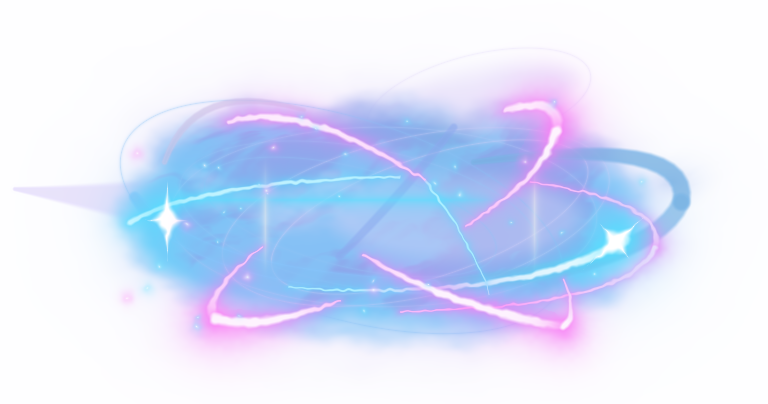
Reproduce this background procedurally as a Shadertoy shader.

```glsl
// A luminous oval of blue mist on white, wrapped in ribbons and light trails.
// Mist is noise in ellipses; trails are quadratic curves of varying width.
#define VIEW_HEIGHT 4.05
#define SEGMENTS 14
#define SPARKS 36
#define MEMBRANES 6
#define PERIWINKLE vec3(.54, .65, .92)
#define SKY vec3(.51, .75, .96)
#define LAVENDER vec3(.86, .82, .97)
#define PINK vec3(.98, .5, .96)
#define CYAN vec3(.32, .88, 1)
float pixel; // one pixel in scene units
vec2 p;      // scene position
vec3 col;    // colour painted so far

void paint(vec3 tint, float alpha) { col = mix(col, tint, alpha); }
mat2 turn(float a) { return mat2(cos(a), -sin(a), sin(a), cos(a)); }
float hash(vec2 s) {
  vec3 q = fract(s.xyx * .1031);
  q += dot(q, q.yzx + 33.33);
  return fract((q.x + q.y) * q.z);
}
float noise(vec2 s) {
  vec2 i = floor(s), f = smoothstep(0., 1., s - i), e = vec2(1, 0);
  return mix(mix(hash(i), hash(i + e), f.x), mix(hash(i + e.yx), hash(i + 1.), f.x), f.y);
}
float fbm(vec2 s) {
  float sum = 0.;
  for (float g = .53; g > .05; g *= .5, s = turn(.6) * s * 2. + 7.3) sum += g * noise(s);
  return sum;
}
// Approximate signed distance to an ellipse
float ellipse(vec2 s, vec2 r) {
  float k = length(s / r);
  return k * (k - 1.) / max(length(s / r / r), .01);
}
// Distance to a quadratic curve, and its width at the nearest point
vec2 curve(vec4 ab, vec2 c, vec3 w) {
  vec2 best = vec2(1e3, 0), from = ab.xy;
  for (int i = 1; i <= SEGMENTS; i++) {
    float t = float(i) / float(SEGMENTS);
    vec2 to = mix(mix(ab.xy, ab.zw, t), mix(ab.zw, c, t), t), e = to - from;
    float h = clamp(dot(p - from, e) / dot(e, e), 0., 1.), d = length(p - from - e * h);
    if (d < best.x) best = vec2(d, t + (h - 1.) / float(SEGMENTS));
    from = to;
  }
  return vec2(best.x, mix(mix(w.x, w.y, best.y), mix(w.y, w.z, best.y), best.y));
}
// Glowing trail with a white-hot core
void trail(vec4 ab, vec2 c, vec3 w, vec3 tint) {
  vec2 q = curve(ab, c, w * .01);
  paint(tint, min(.92, .42 + 10. * q.y) * exp(-q.x / (q.y * 2.2 + .025)));
  float core = 1. - smoothstep(q.y * .3, q.y + pixel, q.x);
  paint(mix(tint, vec3(1), min(.95, .45 + 12. * q.y)), core * .95);
}
// Translucent ribbon with a brighter edge
void ribbon(vec4 ab, vec2 c, vec3 w, vec3 tint, float alpha) {
  vec2 q = curve(ab, c, w * .01);
  paint(tint, alpha * (1. - smoothstep(q.y * .65, q.y + 2. * pixel, q.x)));
  paint(tint * 1.08, alpha * .3 * exp(-abs(q.x - q.y * .8) / pixel));
}
// Four-pointed concave glint
void glint(vec2 s, vec2 size) {
  paint(CYAN, .8 * exp(-length(s) * 4.5));
  paint(vec3(1), 1. - smoothstep(.75, 1.15, dot(sqrt(abs(s) / size), vec2(1))));
}
void mainImage(out vec4 fragColor, in vec2 fragCoord) {
  pixel = VIEW_HEIGHT / iResolution.y;
  p = (fragCoord - .5 * iResolution.xy) * pixel;
  float haze = fbm(p * vec2(1.3, 2) + 4.);
  float wisps = fbm(turn(.5) * p * vec2(1, 3.2) + haze * 1.5 + 11.);
  col = vec3(.995, .995, 1);
  // Pale outer veils
  float veil = ellipse(turn(.24) * (p - vec2(.95, 1.02)), vec2(1.15, .46));
  paint(LAVENDER, .42 * (1. - smoothstep(-.35, .02, veil)) + .3 * exp(-abs(veil) / pixel));
  ribbon(vec4(-3.7, .13, -3.1, .06), vec2(-2.4, 0), vec3(1, 10, 24), LAVENDER, .6);
  paint(PERIWINKLE, .6 * wisps * exp(-8. * length((p - vec2(2.9, .2)) * vec2(.6, 1))));
  // Mist body
  float body = ellipse(p - vec2(.03, -.2), vec2(2.58, 1.18));
  float lobe = ellipse(p - vec2(-1.05, .3), vec2(1.25, .7));
  float shape = min(body, lobe) + (haze - .5) * .4;
  paint(LAVENDER, .6 * exp(-max(shape, 0.) * 5.));
  float rim = smoothstep(-.55, 0., body) * (1. - smoothstep(-.5, .6, p.y));
  vec3 mist = mix(PERIWINKLE, SKY, smoothstep(.38, .62, wisps + .3 * rim));
  float hollow = ellipse(p - vec2(.75, -.17), vec2(1.35, .55));
  mist = mix(mix(mist, CYAN, .4 * rim), LAVENDER, .42 * (1. - smoothstep(-.3, .06, hollow)));
  mist = mix(mist, LAVENDER, .6 * (1. - smoothstep(-.4, .1, lobe)) * smoothstep(.4, .7, haze));
  mist = mix(mist, SKY * .93, .7 * exp(-3. * length(p - vec2(.6, .7))));
  paint(mist, .97 * (1. - smoothstep(-.3, .22, shape)));
  // Thin membranes
  for (int i = 0; i < MEMBRANES; i++) {
    float k = float(i), h = hash(vec2(k, 3.7));
    vec2 s = turn(h * .7 - .35) * (p - vec2(h - .5, -.15));
    paint(mix(SKY, LAVENDER, h), .4 * exp(-abs(ellipse(s, vec2(1.5, .5) + k * vec2(.16, .1))) / pixel));
  }
  // Rings and crossing bands
  ribbon(vec4(-2.2, .4, -1.9, 1.25), vec2(-.8, .92), vec3(2, 4, 1), LAVENDER * .92, .6);
  ribbon(vec4(.9, .4, 3.1, .68), vec2(2.98, 0), vec3(2, 10, 9), SKY * .92, .8);
  ribbon(vec4(2.98, 0, 2.7, -.65), vec2(.5, -.85), vec3(9, 10, 8), SKY * .92, .7);
  ribbon(vec4(.5, -.85, -1.9, -.8), vec2(-2.5, .05), vec3(8, 12, 5), SKY, .65);
  ribbon(vec4(-.45, -.55, .2, .1), vec2(.7, .75), vec3(3, 5, 3), PERIWINKLE, .5);
  // Level beam and upright shafts
  paint(CYAN, .65 * smoothstep(2.1, 1., abs(p.x + .5)) * exp(-abs(p.y - .02) * 14.));
  float shaft = abs(abs(p.x - .16) - 1.35);
  paint(vec3(.93), .6 * exp(-shaft * 28.) * (1. - smoothstep(.1, .65, abs(p.y + .15))));
  // Trails with ragged edges
  p += .025 * (vec2(noise(p * 17.), noise(p * 17. + 40.)) - .5);
  trail(vec4(-2.55, -.2, -1.8, .22), vec2(.16, .25), vec3(3, 2, 1), CYAN);
  trail(vec4(-.95, -.86, 1.4, -1), vec2(2.42, -.38), vec3(.4, 2, 6), CYAN);
  trail(vec4(.41, .22, .85, -.35), vec2(1.06, -.92), vec3(1, .4, .2), CYAN);
  trail(vec4(1.46, .2, 2.85, 0), vec2(2.72, -.45), vec3(.3, 1, 2.5), PINK);
  trail(vec4(2.72, -.45, 2.5, -1.05), vec2(.16, -1.1), vec3(2.5, 1, .3), PINK);
  trail(vec4(-1.56, .8, -.85, 1.04), vec2(.41, .22), vec3(2.5, 5.5, .8), PINK);
  trail(vec4(1.22, .92, 1.78, 1.08), vec2(1.73, .72), vec3(3, 7, 6), PINK);
  trail(vec4(1.73, .72, 1.6, .25), vec2(.81, -.25), vec3(6, 2, .4), PINK);
  trail(vec4(-1.22, -.45, -1.84, -.95), vec2(-1.7, -1.17), vec3(.4, 2, 6), PINK);
  trail(vec4(-1.7, -1.17, -1.25, -1.3), vec2(-.44, -.99), vec3(6, 7, .4), PINK);
  trail(vec4(-.2, -.53, .55, -1.02), vec2(1.8, -1.25), vec3(1, 6, 5), PINK);
  trail(vec4(1.8, -1.25, 1.95, -1.15), vec2(1.8, -.78), vec3(5, 2, .4), PINK);
  // Glints and sparks
  glint(p - vec2(-2.17, -.18), vec2(.2, .4));
  glint(turn(.7) * (p - vec2(2.32, -.4)), vec2(.36, .22));
  for (float k = 0.; k < float(SPARKS); k++) {
    float h = hash(vec2(k, 5.3)), r = .01 + .02 * h * h;
    vec2 at = vec2(hash(vec2(k, 1.7)) - .5, hash(vec2(k, 2.9)) - .56) * vec2(5.2, 2.3);
    paint(mix(h > .75 ? PINK : CYAN, vec3(1), exp(-length(p - at) / r)), .8 * exp(-length(p - at) / r / 1.6));
  }
  fragColor = vec4(col, 1);
}
```
